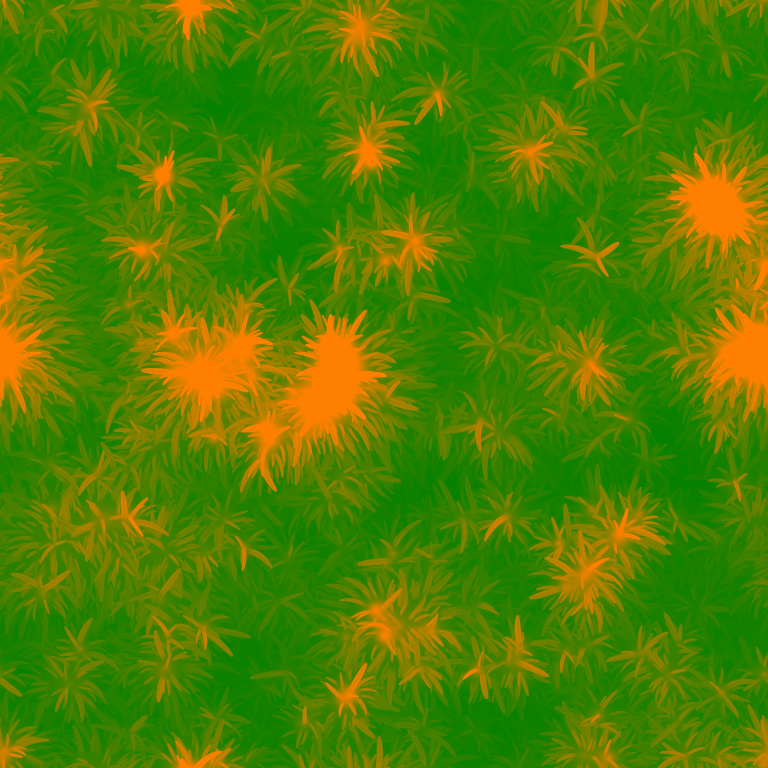
Reproduce this texture procedurally as a WebGL 2 fragment shader.

```glsl
#version 300 es
precision highp float;
precision highp int;
// Seamless fur of orange tufts whose drooping blades fan out over deep green hollows.

uniform vec2 u_resolution;
out vec4 fragColor;

// Relief: clumps, tufts and tuftlets, as whole cells per tile
const int RELIEF_OCTAVES = 3;
const int RELIEF_CELLS[3] = int[3](4, 9, 18);
const float RELIEF_WEIGHT[3] = float[3](0.95, 0.85, 0.55);
const float RELIEF_PULL[3] = float[3](1.3, 1.0, 0.4);
const float PEAK_SCALE = 1.5;
const float PEAK_RADIUS = 0.7;

// Blades: lengths and widths are measured in cells of their layer
const int BLADE_LAYERS = 3;
const int COARSEST_CELLS = 36;
const int CELLS_STEP = 19;
const float BLADE_LENGTH = 1.7;
const float BLADE_REACH = 1.15;
const float BLADE_HALF_WIDTH = 0.23;
const float BLADE_BEND = 0.6;
const float BLADE_DROOP = 0.25;
const float BLADE_SPREAD = 0.7;
const float TIP_DROP = 0.06;
const float HEIGHT_JITTER = 0.34;
const float HAIR_DEPTH = 0.06;
const float EDGE_SOFTNESS = 0.001;

// Colour
const float UNDERCOAT_LOW = 0.5;
const float UNDERCOAT_HIGH = 0.95;
const float RED_GAIN = 0.95;
const float RED_OFFSET = 0.02;
const float GREEN = 0.5;

// Integer hash of a wrapped cell: three values from 0 to 1
vec3 hashCell(ivec2 cell, int cells, int seed) {
    ivec2 wrapped = (cell + cells) % cells;
    uvec3 v = uvec3(wrapped, seed) * 1664525u + 1013904223u;
    v.x += v.y * v.z;
    v.y += v.z * v.x;
    v.z += v.x * v.y;
    v ^= v >> 16u;
    v.x += v.y * v.z;
    v.y += v.z * v.x;
    v.z += v.x * v.y;
    return vec3(v >> 8u) / 16777216.0;
}

// Sum of jittered peaks at the cell corners: downhill pull in xy, height in z
vec3 relief(vec2 p) {
    vec3 total = vec3(0.0);
    for (int octave = 0; octave < RELIEF_OCTAVES; octave++) {
        int cells = RELIEF_CELLS[octave];
        vec2 q = p * float(cells);
        ivec2 home = ivec2(floor(q));
        for (int corner = 0; corner < 4; corner++) {
            ivec2 cell = home + ivec2(corner & 1, corner >> 1);
            vec3 rnd = hashCell(cell, cells, 11 + octave);
            vec2 jitter = (rnd.xy * 2.0 - 1.0) * (1.0 - PEAK_RADIUS);
            vec2 away = (q - vec2(cell) - jitter) / PEAK_RADIUS;
            float dist = length(away);
            float rise = max(1.0 - dist, 0.0);
            float peak = rnd.z * rnd.z * PEAK_SCALE * RELIEF_WEIGHT[octave];
            vec2 slope = 2.0 * rise * float(cells) * away / max(dist, 1e-4);
            total += peak * vec3(slope * RELIEF_PULL[octave], rise * rise);
        }
    }
    return total;
}

// Height of one blade at an offset from its root, laid over the undercoat
float bladeHeight(vec2 offset, vec3 ground, vec3 rnd, float len, float halfWidth, float under) {
    float turn = (rnd.x - 0.5) * BLADE_SPREAD;
    vec2 axis = normalize(ground.xy + vec2(1e-4));
    axis = mat2(cos(turn), sin(turn), -sin(turn), cos(turn)) * axis;
    float t = dot(offset, axis) / len;
    float along = clamp(t, 0.0, 1.0);
    float bend = (rnd.y - 0.5) * BLADE_BEND - BLADE_DROOP * axis.x;
    float side = dot(offset, vec2(-axis.y, axis.x)) - bend * along * along * len;

    float width = halfWidth * sqrt(1.0 - along) * (0.6 + 0.6 * along);
    float mask = 1.0 - smoothstep(width - EDGE_SOFTNESS, width + EDGE_SOFTNESS, abs(side));
    mask *= smoothstep(-0.3, 0.1, t) * (1.0 - smoothstep(0.92, 1.0, t));

    float hair = HAIR_DEPTH * sin(side / halfWidth * 6.0 + rnd.z * 6.283);
    float shade = 1.0 - TIP_DROP * along + (rnd.z - 0.5) * HEIGHT_JITTER + hair;
    return mix(under, max(ground.z * shade, under), mask);
}

void main() {
    vec2 p = gl_FragCoord.xy / u_resolution;
    float ground = relief(p).z;
    float under = ground * mix(UNDERCOAT_LOW, UNDERCOAT_HIGH, smoothstep(0.5, 1.1, ground));
    float height = under;

    // The highest blade wins, so raised tufts overlap lower ones
    for (int layer = 0; layer < BLADE_LAYERS; layer++) {
        int cells = COARSEST_CELLS + CELLS_STEP * layer;
        float size = 1.0 / float(cells);
        ivec2 home = ivec2(floor(p * float(cells)));
        for (int y = -2; y <= 2; y++) {
            for (int x = -2; x <= 2; x++) {
                ivec2 cell = home + ivec2(x, y);
                vec3 place = hashCell(cell, cells, 31 + layer);
                vec2 root = (vec2(cell) + place.xy) * size;
                float len = BLADE_LENGTH * mix(0.6, 1.0, place.z) * size;
                vec2 offset = p - root;
                if (length(offset) > len * BLADE_REACH) continue;
                vec3 rnd = hashCell(cell, cells, 71 + layer);
                float blade = bladeHeight(offset, relief(root), rnd, len, BLADE_HALF_WIDTH * size, under);
                height = max(height, blade);
            }
        }
    }

    float red = clamp(height * RED_GAIN + RED_OFFSET, 0.0, 1.0);
    fragColor = vec4(red, GREEN, 0.0, 1.0);
}
```
